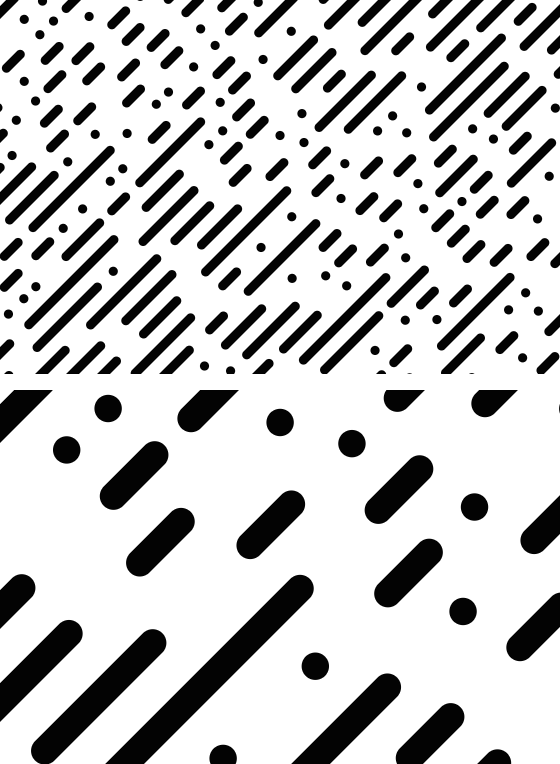
Top: the whole. Bottom: its middle third, enlarged.
Reproduce this pattern procedurally as a Shadertoy shader.

```glsl
// Black rounded dashes and dots scattered along evenly spaced 45 degree lanes on white.

const vec3 PAPER = vec3(1.0);
const vec3 INK = vec3(0.01);

// All lengths are fractions of the canvas height.
const float LANE_SPACING = 0.0586;
const float LANE_OFFSET = 12.16;    // lane count from the corner to the origin
const float STROKE_RADIUS = 0.0122;
const float SHORT_LENGTH = 0.052;
const int MAX_STROKES = 32;

// Integer hash: lane, stroke and channel to a value in 0..1.
float hash(int lane, int stroke, int channel) {
    uint h = uint(lane) * 1597334673u ^ uint(stroke) * 3812015801u ^ uint(channel) * 2798796415u;
    h = (h ^ (h >> 16)) * 2146121005u;
    h = (h ^ (h >> 15)) * 2221713035u;
    h ^= h >> 16;
    return float(h >> 8) / 16777216.0;
}

// Distance to a capsule lying along the y axis, from y = 0 to y = len.
float capsule(vec2 p, float len, float radius) {
    p.y -= clamp(p.y, 0.0, len);
    return length(p) - radius;
}

// Long dashes grow common away from a slanted band of dots and short dashes.
float longBias(float across, float along) {
    return smoothstep(0.04, 0.34, abs(along - 0.88 - 0.18 * across));
}

// Core length of a stroke: zero for a dot, fixed for a short dash, varied for a long one.
float strokeLength(float kind, float variation, float bias) {
    float dotShare = mix(0.45, 0.28, bias);
    float longShare = mix(0.04, 0.48, bias);
    if (kind < dotShare) return 0.0;
    if (kind < 1.0 - longShare) return SHORT_LENGTH;
    return mix(0.125, 0.33, variation * variation);
}

// Walk along one lane, laying strokes end to end with random gaps.
float laneDistance(vec2 p, int lane, float laneCentre) {
    float nearest = 1.0;
    float start = -0.3 * hash(lane, 0, 3);
    for (int i = 0; i < MAX_STROKES; i++) {
        float bias = longBias(laneCentre, start);
        float len = strokeLength(hash(lane, i, 0), hash(lane, i, 1), bias);
        vec2 local = vec2(p.x - laneCentre, p.y - start);
        nearest = min(nearest, capsule(local, len, STROKE_RADIUS));
        start += len + mix(0.045, 0.125, hash(lane, i, 2));
        if (start > p.y + 0.1) break;
    }
    return nearest;
}

void mainImage(out vec4 fragColor, in vec2 fragCoord) {
    vec2 uv = fragCoord / iResolution.y;

    // Rotate so that x runs across the lanes and y along them.
    vec2 p = vec2(uv.x - uv.y, uv.x + uv.y) * sqrt(0.5);
    float lane = floor(p.x / LANE_SPACING + LANE_OFFSET);
    float laneCentre = (lane + 0.5 - LANE_OFFSET) * LANE_SPACING;

    // Antialias over one pixel.
    float d = laneDistance(p, int(lane), laneCentre);
    float ink = clamp(0.5 - d * iResolution.y, 0.0, 1.0);
    fragColor = vec4(mix(PAPER, INK, ink), 1.0);
}
```
